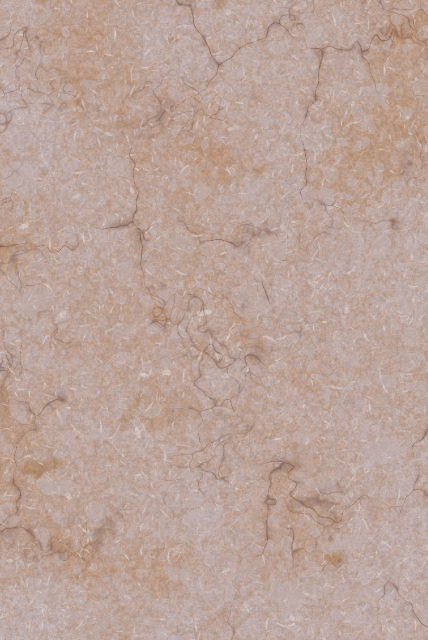
Give the GLSL for this texture, as a WebGL 2 fragment shader.

```glsl
#version 300 es
precision highp float;
// Polished beige limestone: cloudy warm stains, pale fossil shells, slivers and thin brown veins.
uniform vec2 u_resolution;
out vec4 outColor;
const vec3 COOL = vec3(0.750, 0.695, 0.705);
const vec3 WARM = vec3(0.722, 0.570, 0.465);
const vec3 OCHRE = vec3(0.64, 0.44, 0.25);
const vec3 VEIN = vec3(0.47, 0.35, 0.32);
const vec3 PALE = vec3(0.83, 0.790, 0.775);
const float BASE_WARMTH = 0.34;
const float CLOUD_CONTRAST = 0.64;
const float MOTTLE = 0.60;
const float SHELL_WARMTH = 0.14;
const float VEIN_SCALE = 4.6;       // cells per canvas height
const float FINE_VEIN_SCALE = 21.0;
const float GRANULE_SCALE = 72.0;
const float VEIN_WIDTH = 0.0006;    // in canvas heights
const float GRAIN = 0.20;

vec2 hash2(vec2 p) {
  vec3 q = fract(p.xyx * vec3(0.1031, 0.1030, 0.0973));
  q += dot(q, q.yzx + 33.33);
  return fract((q.xx + q.yz) * q.zy);
}
float noise(vec2 p) {
  vec2 i = floor(p), f = fract(p), e = vec2(0.0, 1.0);
  f = f * f * (3.0 - 2.0 * f);
  return mix(mix(hash2(i).x, hash2(i + e.yx).x, f.x),
             mix(hash2(i + e).x, hash2(i + e.yy).x, f.x), f.y);
}
float fbm(vec2 p) {
  float sum = 0.0, amp = 0.533;
  for (int i = 0; i < 4; i++, amp *= 0.5) {
    sum += amp * noise(p);
    p = mat2(1.6, 1.2, -1.2, 1.6) * p + 7.3;
  }
  return sum;
}
vec2 wobble(vec2 p, float freq) {
  return vec2(noise(p * freq), noise(p * freq + 37.0)) - 0.5;
}
vec2 turn(vec2 p, float a) {
  return vec2(cos(a) * p.x + sin(a) * p.y, cos(a) * p.y - sin(a) * p.x);
}
vec2 neighbour(int k) { return vec2(k % 3 - 1, k / 3 - 1); }

// Cellular border: approximate distance to the nearest edge, in canvas heights.
float cellEdge(vec2 p, float scale) {
  p *= scale;
  vec2 nearest = vec2(9.0);
  for (int k = 0; k < 9; k++) {
    vec2 c = floor(p) + neighbour(k);
    float d = length(c + hash2(c) - p);
    nearest = d < nearest.x ? vec2(d, nearest.x) : vec2(nearest.x, min(nearest.y, d));
  }
  return 0.5 * (nearest.y - nearest.x) / scale;
}
// Scattered ovals: x = fill, y = rim.
vec2 shells(vec2 p, float scale, float radius, float density, float px) {
  p = p * scale + 0.35 * wobble(p, scale * 1.7);
  vec2 result = vec2(0.0);
  for (int k = 0; k < 9; k++) {
    vec2 c = floor(p) + neighbour(k);
    vec2 place = hash2(c + scale), kind = hash2(c + scale + 71.0);
    if (kind.x > density) continue;
    vec2 q = turn(p - c - 0.15 - 0.7 * place, 6.283 * kind.y);
    float size = radius * (0.45 + 0.75 * place.y);
    float d = (length(q * vec2(1.0, 1.1 + 0.9 * place.x)) - size) / scale;
    float fill = smoothstep(0.7 * px, -0.7 * px, d) * (0.5 + 0.5 * kind.y);
    result = max(result, vec2(fill, smoothstep(1.1 * px, 0.0, abs(d)) * place.x));
  }
  return result;
}
// Short bent flakes with tapered ends.
float slivers(vec2 p, float scale, float density, float px) {
  p *= scale;
  float cover = 0.0;
  for (int k = 0; k < 9; k++) {
    vec2 c = floor(p) + neighbour(k);
    vec2 place = hash2(c + 13.0), kind = hash2(c + 113.0);
    if (kind.x > density) continue;
    vec2 q = turn(p - c - place, 6.283 * kind.y);
    float len = 0.15 + 0.30 * place.x;
    q.y += (place.y - 0.5) * 1.2 * q.x * q.x;
    float width = 0.055 * (1.0 - pow(min(abs(q.x) / len, 1.0), 2.0));
    float d = (length(vec2(max(abs(q.x) - len, 0.0), q.y)) - width) / scale;
    cover = max(cover, smoothstep(0.6 * px, -0.6 * px, d) * (0.25 + 0.75 * place.y));
  }
  return cover;
}
void main() {
  float px = 1.0 / u_resolution.y;
  vec2 p = gl_FragCoord.xy * px;

  // Veins, broken up by patches
  vec2 bent = p + 0.10 * wobble(p, 7.0) + 0.05 * wobble(p, 23.0) + 0.022 * wobble(p, 70.0);
  float coarseMask = smoothstep(0.46, 0.60, 0.6 * fbm(p * 4.0 + 9.0) + 0.4 * noise(p * 15.0));
  float fineMask = smoothstep(0.53, 0.68, fbm(p * 6.0 + 31.0));
  float coarse = cellEdge(bent, VEIN_SCALE), fine = cellEdge(bent + 3.0, FINE_VEIN_SCALE);
  float crack = max(smoothstep(px, -px, coarse - VEIN_WIDTH) * coarseMask,
                    0.7 * smoothstep(px, -px, fine - VEIN_WIDTH) * fineMask);
  float halo = exp(-coarse / 0.006) * coarseMask + 0.5 * exp(-fine / 0.003) * fineMask;

  // Cloudy warmth, granules with warm seams, and smoother fossil shells
  float seam = exp(-cellEdge(p + 0.012 * wobble(p, 90.0), GRANULE_SCALE) / 0.0010);
  float cloud = CLOUD_CONTRAST * (fbm(p * 6.5) - 0.5);
  float warmth = BASE_WARMTH + cloud + MOTTLE * (fbm(p * 100.0) - 0.5) + 0.28 * halo
               + 0.28 * smoothstep(0.58, 0.78, fbm(p * 8.0 + 50.0)) + 0.26 * seam;
  vec2 small = shells(p, 46.0, 0.36, 0.65, px), medium = shells(p, 24.0, 0.36, 0.50, px);
  vec2 large = shells(p, 9.0, 0.28, 0.24, px);
  float fill = max(small.x, max(medium.x, large.x)), rim = max(small.y, max(medium.y, large.y));
  warmth = mix(warmth, SHELL_WARMTH + 0.5 * cloud, 0.75 * fill);
  vec3 color = mix(COOL, WARM, clamp(warmth, -0.05, 1.15));

  // Ochre spots, pale rims, flakes and chips
  color = mix(color, OCHRE, 0.5 * smoothstep(0.74, 0.86, fbm(p * 15.0 + 83.0)));
  color = mix(color, PALE, 0.42 * rim);
  color = mix(color, PALE, 0.85 * max(slivers(p, 38.0, 0.5, px), slivers(p + 5.0, 57.0, 0.5, px)));
  color = mix(color, PALE, 0.85 * shells(p, 21.0, 0.12, 0.17, px).x);

  // Brown crust beside the veins, then the cracks themselves
  color = mix(color, VEIN, min(0.45 * halo * smoothstep(0.45, 0.70, fbm(p * 60.0 + 5.0)), 0.5));
  color = mix(color, VEIN, crack * (0.25 + 0.75 * noise(p * 35.0 + 17.0)));
  float grain = 0.4 * noise(p * 240.0) + 0.6 * noise(p * 490.0) - 0.5;
  outColor = vec4(color * (1.0 + GRAIN * (1.0 - 0.4 * fill) * grain), 1.0);
}
```
